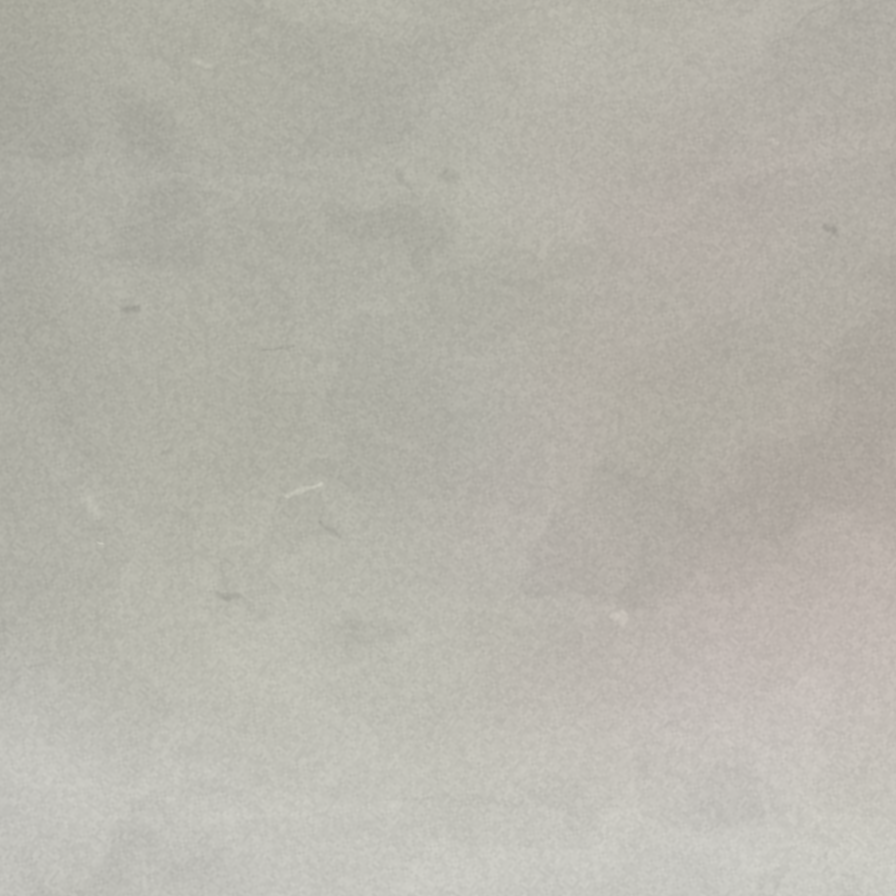
Reproduce this texture procedurally as a WebGL 1 fragment shader.

```glsl
precision highp float;
uniform vec2 u_resolution;

float hash(vec2 p) {
  vec3 q = fract(p.xyx * vec3(0.1031, 0.1030, 0.0973));
  q += dot(q, q.yzx + 33.33);
  return fract((q.x + q.y) * q.z);
}

float noise(vec2 p) {
  vec2 i = floor(p), f = fract(p);
  f = f * f * (3.0 - 2.0 * f);
  return mix(mix(hash(i), hash(i + vec2(1.0, 0.0)), f.x),
             mix(hash(i + vec2(0.0, 1.0)), hash(i + 1.0), f.x), f.y);
}

float fbm(vec2 p) {
  float sum = 0.0, amp = 0.5;
  for (int i = 0; i < 5; i++) {
    sum += amp * noise(p);
    p = mat2(0.8, 0.6, -0.6, 0.8) * p * 2.03 + 17.3;
    amp *= 0.5;
  }
  return sum;
}

// Small chips (pale) and pits or scratches (dark), scattered over the wall
float blemishes(vec2 uv, vec2 wobble) {
  float sum = 0.0;
  for (int i = 0; i < 20; i++) {
    float id = float(i) + 1.0;
    vec2 center = vec2(hash(vec2(id, 3.7)), 0.3 + 0.68 * hash(vec2(id, 9.1)));
    float angle = 1.4 * hash(vec2(id, 21.3)) - 1.0;
    vec2 d = uv - center + wobble * 0.012;
    d = mat2(cos(angle), -sin(angle), sin(angle), cos(angle)) * d;
    float halfLength = mix(0.001, 0.022, pow(hash(vec2(id, 5.9)), 3.0));
    float radius = mix(0.003, 0.008, hash(vec2(id, 14.2)));
    d.x -= clamp(d.x, -halfLength, halfLength);
    float strength = mix(-0.085, 0.075, hash(vec2(id, 31.7)));
    sum += strength * (1.0 - smoothstep(0.0, radius * 1.3, length(d)));
  }
  return sum;
}

void main() {
  vec2 uv = gl_FragCoord.xy / u_resolution;
  vec2 warp = vec2(fbm(uv * 3.0 + 4.0), fbm(uv * 3.0 + 41.0)) - 0.5;
  vec2 p = uv + warp * 0.22;

  // Light from below, with soft cloudy blotches
  float tone = mix(0.781, 0.697, smoothstep(0.0, 0.6, uv.y + warp.x * 0.12));
  tone += (fbm(p * 3.2 + 7.0) - 0.48) * 0.055;
  tone += (fbm(p * vec2(7.0, 10.0) + 23.0) - 0.48) * 0.04;
  tone -= 0.02 * smoothstep(0.15, 0.0, uv.x) * smoothstep(0.1, 0.7, uv.y);

  // Trowelled patches: one crisp edge, fading inward
  float patchField = fbm(p * vec2(3.5, 4.5) + 60.0);
  tone += 0.014 * smoothstep(0.53, 0.55, patchField) * smoothstep(0.72, 0.55, patchField);
  float stainField = fbm(p * vec2(5.0, 7.0) + 90.0);
  tone -= 0.022 * smoothstep(0.58, 0.66, stainField);

  // Faint broken crease lines
  float crease = abs(fbm(p * vec2(2.2, 3.2) + 130.0) - 0.5);
  float creaseMask = smoothstep(0.52, 0.68, noise(uv * 5.0 + 150.0));
  tone -= 0.018 * smoothstep(0.012, 0.0, crease) * creaseMask;

  vec2 wobble = vec2(noise(uv * 60.0), noise(uv * 60.0 + 80.0)) - 0.5;
  tone += blemishes(uv, wobble);

  // Fine sandy grain on two turned grids, so no lattice shows
  vec2 turned = mat2(0.8, 0.6, -0.6, 0.8) * uv;
  tone += (noise(turned * 310.0 + 500.0) - 0.5) * 0.042;
  tone += (noise(uv * 230.0) - 0.5) * 0.024;
  tone += (noise(turned * 120.0 + 300.0) - 0.5) * 0.01;

  // Greenish grey on the left, rosy on the right, neutral toward the bottom
  float rosy = smoothstep(0.5, 1.0, uv.x + warp.y * 0.7);
  rosy *= smoothstep(0.0, 0.35, uv.y) * (1.0 - 0.6 * smoothstep(0.75, 1.0, uv.y));
  vec3 tint = mix(vec3(0.996, 0.993, 0.932), vec3(1.015, 0.968, 0.932), rosy);
  tint.b += 0.024 * smoothstep(0.5, 0.0, uv.y);
  tint.b += (fbm(p * 4.0 + 200.0) - 0.48) * 0.03;

  gl_FragColor = vec4(tone * tint, 1.0);
}
```
